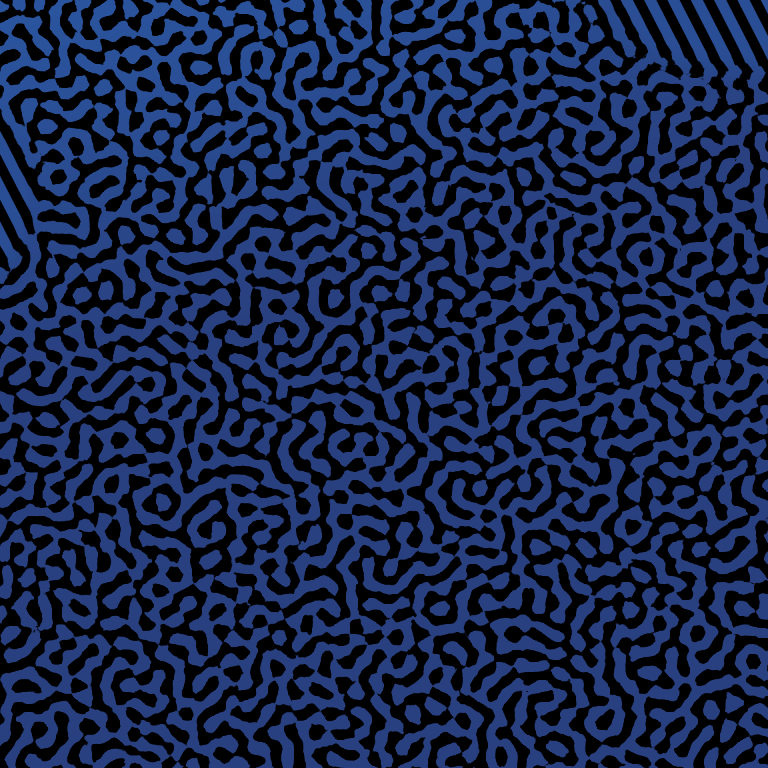
Give the GLSL for this pattern, as a Shadertoy shader.

```glsl
#define STRIPES 37.0        // line periods per canvas height
#define WAVES 16            // plane waves in the seed field
#define SPREAD 0.34         // relative spread of wave lengths
#define RING_RADIUS 0.50    // inhibitor radius, in periods
#define RING_WEIGHT 0.27    // inhibitor strength per tap
#define SOFT_FIRST 0.6      // lower values saturate the seed harder
#define SOFT_SECOND 0.35    // same for the second step
#define LINE_BIAS 0.012     // widens the lines, in periods
#define EDGE_SOFTNESS 0.75  // half width of the edge ramp, in output samples
#define BASE_BLUE vec3(0.160, 0.250, 0.500)
#define BRIGHT_BLUE vec3(0.165, 0.330, 0.620)

// Parabolic sine with period 1
vec3 wave(vec3 t) {
    vec3 x = fract(t) - 0.5;
    return x * (8.0 - 16.0 * abs(x));
}

vec3 squash(vec3 v, float softness) {
    return v * inversesqrt(softness + v * v);
}

// Two activator-inhibitor steps on a hexagonal stencil of 19 random wave samples
float labyrinth(vec2 p) {
    const mat2 goldenTurn = mat2(-0.7374, 0.6755, -0.6755, -0.7374);
    vec2 dir = vec2(0.96, 0.28);
    // Centre, inner ring, outer corners and outer edge midpoints;
    // each ring is kept as a half and its opposite half
    vec3 c = vec3(0.0), inA = c, inB = c, outA = c, outB = c, midA = c, midB = c;
    for (int i = 0; i < WAVES; i++) {
        float n = float(i) + 1.0;
        vec2 k = dir * (1.0 + SPREAD * (fract(n * n * 0.3719) - 0.5));
        vec3 t = vec3(dot(k, p) + fract(n * n * 0.7549 + n * 0.1373));
        vec3 s = RING_RADIUS * vec3(k.x, dot(k, vec2(0.5, 0.866)), dot(k, vec2(-0.5, 0.866)));
        vec3 m = s + vec3(s.yz, -s.x);
        c += wave(t);
        inA += wave(t + s);
        inB += wave(t - s);
        outA += wave(t + 2.0 * s);
        outB += wave(t - 2.0 * s);
        midA += wave(t + m);
        midB += wave(t - m);
        dir = goldenTurn * dir;
    }
    float soft = SOFT_FIRST * 0.5 * float(WAVES);
    c = squash(c, soft);
    inA = squash(inA, soft);
    inB = squash(inB, soft);
    outA = squash(outA, soft);
    outB = squash(outB, soft);
    midA = squash(midA, soft);
    midB = squash(midB, soft);

    // First step at the centre and at the inner ring
    vec3 ringA = c + outA + midA + vec3(midB.z, midA.xy) + vec3(inA.yz, inB.x) + vec3(inB.z, inA.xy);
    vec3 ringB = c + outB + midB + vec3(midA.z, midB.xy) + vec3(inB.yz, inA.x) + vec3(inA.z, inB.xy);
    vec3 nextC = c - RING_WEIGHT * dot(inA + inB, vec3(1.0));
    vec3 nextA = inA - RING_WEIGHT * ringA;
    vec3 nextB = inB - RING_WEIGHT * ringB;

    // Second step at the centre
    vec3 ring = squash(nextA, SOFT_SECOND) + squash(nextB, SOFT_SECOND);
    return squash(nextC, SOFT_SECOND).x - RING_WEIGHT * dot(ring, vec3(1.0));
}

// Patches near the border where the lines run straight
float straightMask(vec2 uv) {
    float corner = 1.0 - smoothstep(0.10, 0.21, length((uv - vec2(0.95, 1.03)) * vec2(0.8, 1.2)));
    float side = 1.0 - smoothstep(0.04, 0.10, length((uv - vec2(-0.02, 0.75)) * vec2(1.0, 0.6)));
    return max(corner, side);
}

void mainImage(out vec4 fragColor, in vec2 fragCoord) {
    vec2 uv = fragCoord / iResolution.y;

    // Gentle warp breaks up long range order
    vec2 warp = 0.005 * sin(uv.yx * vec2(17.0, 21.0) + vec2(0.6, 2.1) + 2.0 * sin(uv * 9.0));
    float straight = straightMask(uv);
    float stripes = 1.5 * wave(vec3(STRIPES * dot(uv, vec2(0.89, 0.456)))).x;
    float field = mix(labyrinth((uv + warp) * STRIPES), stripes, straight);

    // Distance to the line edge, in periods
    vec2 slope = vec2(dFdx(field), dFdy(field)) * iResolution.y / STRIPES;
    float edge = field / max(length(slope), 2.5) + LINE_BIAS;
    float soft = EDGE_SOFTNESS * STRIPES / iResolution.y;
    float line = smoothstep(-soft, soft, edge);

    // Blue brightens toward the upper left
    float glow = smoothstep(0.43, 1.02, uv.y - 0.3 * uv.x);
    glow = max(glow, 0.7 * straight);
    fragColor = vec4(mix(BASE_BLUE, BRIGHT_BLUE, glow) * line, 1.0);
}
```
